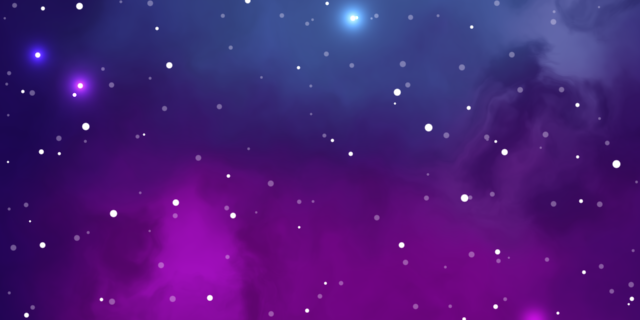
Give the GLSL for this background, as a Shadertoy shader.

```glsl
// A violet and blue night sky: smooth colour bands bent by fractal noise, with
// soft clouds of haze, three glowing stars and layers of small round stars
// scattered one per grid cell. Lengths are in units of the canvas height.

vec3 hash3(vec2 cell) {
    vec3 q = fract(cell.xyx * vec3(.1031, .1030, .0973));
    q += dot(q, q.yxz + 33.33);
    return fract((q.xxy + q.yzz) * q.zyx);
}

float valueNoise(vec2 p) {
    vec2 i = floor(p), f = fract(p);
    f = f * f * f * (f * (f * 6. - 15.) + 10.);
    return mix(mix(hash3(i).x, hash3(i + vec2(1, 0)).x, f.x),
               mix(hash3(i + vec2(0, 1)).x, hash3(i + vec2(1, 1)).x, f.x), f.y);
}

float fbm(vec2 p) {
    float sum = 0., amp = .52;
    for (int i = 0; i < 5; i++) {
        sum += amp * valueNoise(p);
        p = mat2(1.6, 1.2, -1.2, 1.6) * p + 7.3;
        amp *= .48;
    }
    return sum;
}

float segmentDistance(vec2 p, vec2 a, vec2 b) {
    vec2 ab = b - a;
    return length(p - a - ab * clamp(dot(p - a, ab) / dot(ab, ab), 0., 1.));
}

float blob(float d, float radius) {
    return exp(-d * d / (radius * radius));
}

float disc(float d, float radius) {
    float px = 1. / iResolution.y;
    return 1. - smoothstep(radius - px, radius + px, d);
}

// One disc per cell, kept inside its cell; a share of the cells stays empty.
float starLayer(vec2 p, float size, float seed, float share, vec2 radii, float skew) {
    vec2 cell = floor(p / size);
    vec3 rnd = hash3(cell + seed);
    vec3 pick = hash3(cell + seed + 57.);
    vec2 centre = (cell + mix(vec2(.1), vec2(.9), rnd.xy)) * size;
    float radius = mix(radii.x, radii.y, pow(rnd.z, skew));
    return disc(length(p - centre), radius) * step(pick.x, share);
}

void addGlow(inout vec3 col, float d, vec3 halo, vec3 core, float radius) {
    col += halo * (.75 * blob(d, radius) + .3 * blob(d, radius * 2.));
    col = mix(col, core, blob(d, radius * .42));
    col = mix(col, vec3(1), disc(d, .008));
}

vec3 nebula(vec2 p) {
    vec2 bend = vec2(fbm(p * 3. + 11.), fbm(p * 3. + 43.)) - .5;
    float puff = fbm(p * 5. + bend * 2.5 + 3.);
    vec2 q = p + bend * .35;

    // Bands from magenta below to blue above
    vec3 col = mix(vec3(.42, .02, .49), vec3(.20, .07, .39), smoothstep(.15, .66, q.y));
    col = mix(col, vec3(.21, .28, .54), smoothstep(.5, 1.02, q.y));

    // Darker sides
    float left = 1. - smoothstep(-.02, .72, q.x + .12 * (1. - p.y));
    col = mix(col, vec3(.10, .02, .31), .92 * left);
    float right = smoothstep(1.5, 2., q.x) * (1. - .5 * smoothstep(.6, 1., p.y));
    col = mix(col, vec3(.17, .03, .34), .75 * right);
    col *= .86 + .28 * puff;

    // Blue haze at the top
    float top = blob(length((q - vec2(1.2, 1.03)) * vec2(.4, 1.)), .2);
    col = mix(col, vec3(.26, .36, .61), .6 * top);

    // Pale slanting cloud at the upper right
    float band = segmentDistance(q, vec2(1.82, 1.02), vec2(1.58, .5));
    float wisps = blob(band, .2) * smoothstep(.25, .7, puff);
    vec3 pale = mix(vec3(.42, .16, .55), vec3(.41, .43, .69), smoothstep(.45, .85, p.y));
    col = mix(col, pale, .85 * wisps);

    // Bright magenta cloud at the lower left
    float bloom = blob(length((q - vec2(.63, .07)) * vec2(.85, 1.)), .2);
    col = mix(col, vec3(.64, .06, .75), .95 * bloom * smoothstep(.15, .6, puff));
    return col;
}

void mainImage(out vec4 fragColor, in vec2 fragCoord) {
    vec2 p = fragCoord / iResolution.y;
    vec3 col = nebula(p);

    // Faint translucent stars, then crisp white ones
    float faint = starLayer(p, .15, 5., .75, vec2(.005, .0095), .6);
    faint = max(faint, starLayer(p + .07, .19, 23., .6, vec2(.003, .0045), 1.));
    col = mix(col, vec3(.96, .92, 1.), .36 * faint);
    float bright = starLayer(p + .03, .22, 71., .75, vec2(.005, .0125), 1.7);
    bright = max(bright, starLayer(p + .11, .25, 97., .6, vec2(.003, .005), 1.));
    col = mix(col, vec3(1), bright);

    // Glowing stars and a pink gleam on the lower edge
    addGlow(col, length(p - vec2(1.103, .943)), vec3(.25, .5, .6), vec3(.8, .97, 1.), .036);
    addGlow(col, length(p - vec2(.118, .828)), vec3(.22, .08, .75), vec3(.5, .3, 1.), .027);
    addGlow(col, length(p - vec2(.251, .732)), vec3(.42, .1, .65), vec3(.95, .3, .95), .036);
    col += vec3(.4, .04, .4) * blob(length(p - vec2(1.67, -.005)), .04);

    fragColor = vec4(clamp(col, 0., 1.), 1.);
}
```
